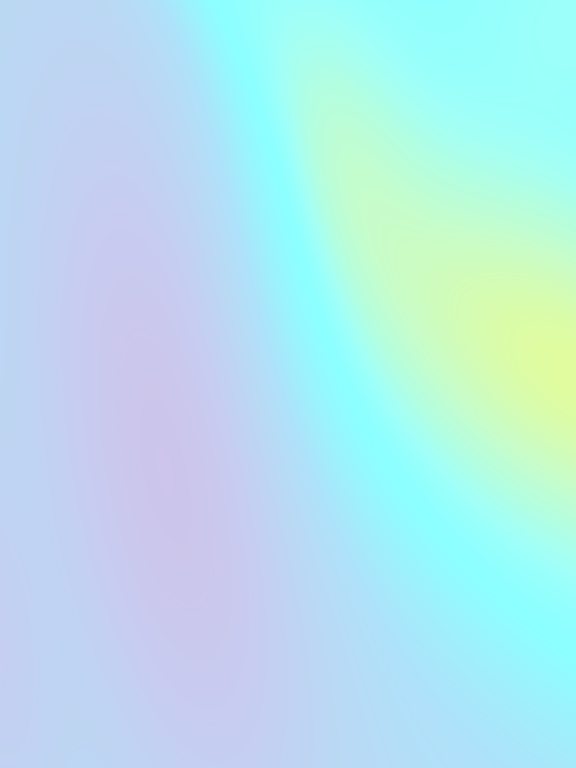
Write a Shadertoy shader that draws this background.

```glsl
// A soft pastel gradient: a bright cyan crest curves down the canvas, with a
// lavender glow to its left and a yellow-green glow to its right.
// Tilted Gaussian glows set a level on each side, which is read from a colour ramp.

#define LEFT_BASE 0.46     // level of the plain blue on the left
#define LAVENDER_GAIN 0.50 // strength of the lavender glow
#define YELLOW_GAIN 1.00   // strength of the yellow glow
#define GREEN_GAIN 0.36    // strength of the green glow beside the crest
#define RIGHT_WIDTH 0.046  // softness of the crest on its right

const vec3 CYAN = vec3(0.55, 1.00, 1.00);

// Tilted Gaussian: axis is the unit long direction, radii are (along, across).
float glow(vec2 p, vec2 centre, vec2 axis, vec2 radii) {
    vec2 q = p - centre;
    vec2 local = vec2(dot(q, axis), dot(q, vec2(-axis.y, axis.x))) / radii;
    return exp(-dot(local, local));
}

// Signed distance to the crest, approximated from its cubic; negative on the left.
float crestDistance(vec2 p) {
    float t = p.y;
    float x = 0.280 + t * (0.509 + t * (-0.892 + t * 1.103));
    float slope = 0.509 + t * (-1.784 + t * 3.309);
    return (p.x - x) / sqrt(1.0 + slope * slope);
}

// Zero on the crest, approaching one away from it.
float rise(float d, float width) {
    return 1.0 - exp(-pow(max(d, 0.0) / width, 1.4));
}

// Linear blend of one ramp segment.
vec3 blend(vec3 from, vec3 to, float start, float end, float level) {
    return mix(from, to, clamp((level - start) / (end - start), 0.0, 1.0));
}

vec3 coolRamp(float level) {
    vec3 col = blend(CYAN, vec3(0.69, 0.88, 0.98), 0.0, 0.34, level);
    col = blend(col, vec3(0.73, 0.85, 0.955), 0.34, 0.50, level);
    col = blend(col, vec3(0.78, 0.80, 0.94), 0.50, 0.74, level);
    return blend(col, vec3(0.815, 0.755, 0.91), 0.74, 1.0, level);
}

vec3 warmRamp(float level) {
    vec3 col = blend(CYAN, vec3(0.63, 1.00, 0.97), 0.0, 0.16, level);
    col = blend(col, vec3(0.70, 0.995, 0.88), 0.16, 0.34, level);
    col = blend(col, vec3(0.78, 0.99, 0.79), 0.34, 0.58, level);
    return blend(col, vec3(0.88, 0.99, 0.62), 0.58, 1.0, level);
}

void mainImage(out vec4 fragColor, in vec2 fragCoord) {
    // Canvas space: x runs 0 to 0.75, y runs downward 0 to 1.
    vec2 uv = fragCoord / iResolution.xy;
    vec2 p = vec2(uv.x * 0.75, 1.0 - uv.y);
    float d = crestDistance(p);

    // Left side: blue base, long lavender glow, faint return at the lower edge.
    float cool = LEFT_BASE
        + LAVENDER_GAIN * glow(p, vec2(0.234, 0.612), vec2(0.174, 0.985), vec2(0.482, 0.159))
        + 0.22 * glow(p, vec2(-0.026, 0.82), vec2(0.20, 0.98), vec2(0.30, 0.08));
    cool *= rise(-d, 0.07 + 0.07 * p.y);

    // Right side: yellow glow, green streak by the crest, pale upper corner.
    float warm =
          YELLOW_GAIN * glow(p, vec2(0.749, 0.488), vec2(0.80, 0.60), vec2(0.326, 0.169))
        + GREEN_GAIN * glow(p, vec2(0.430, 0.195), vec2(0.30, 0.954), vec2(0.195, 0.104))
        + 0.13 * glow(p, vec2(0.75, 0.026), vec2(1.0, 0.0), vec2(0.13));
    warm *= rise(d, RIGHT_WIDTH);

    // Both ramps meet in cyan on the crest, so the join is seamless.
    vec3 col = d < 0.0 ? coolRamp(cool) : warmRamp(warm);
    fragColor = vec4(col, 1.0);
}
```
